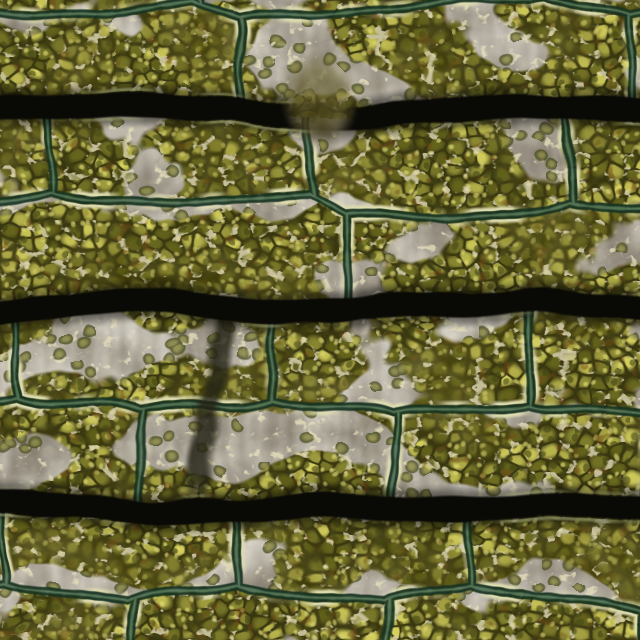
This texture is drawn by a WebGL 2 fragment shader. Its source:

```glsl
#version 300 es
precision highp float;

uniform vec2 u_resolution;
out vec4 fragColor;

// First end wall and cell length of each row, bottom to top
const vec2 CELL_ENDS[8] = vec2[8](
  vec2(0.20, 0.40), vec2(0.37, 0.365), vec2(0.22, 0.395), vec2(0.026, 0.40),
  vec2(0.54, 0.75), vec2(0.485, 0.405), vec2(0.375, 0.61), vec2(0.30, 0.55));

vec2 hash2(vec2 p) {
  vec3 q = fract(p.xyx * vec3(0.1031, 0.1030, 0.0973));
  q += dot(q, q.yzx + 33.33);
  return fract((q.xx + q.yz) * q.zy);
}

float gradientAt(vec2 cell, vec2 offset) {
  return dot(hash2(cell + 57.0) * 2.0 - 1.0, offset);
}

float noise(vec2 p) {
  vec2 i = floor(p), f = p - i;
  vec2 u = f * f * f * (f * (f * 6.0 - 15.0) + 10.0), e = vec2(1.0, 0.0);
  return 1.4 * mix(mix(gradientAt(i, f), gradientAt(i + e, f - e), u.x),
                   mix(gradientAt(i + e.yx, f - e.yx), gradientAt(i + 1.0, f - 1.0), u.x), u.y);
}

float fbm(vec2 p) {
  return noise(p) + 0.5 * noise(p * 2.1 + 7.0) + 0.25 * noise(p * 4.3 + 19.0);
}

// Nearest grain: centre distance, gap to its neighbour, random value
vec3 grains(vec2 p) {
  vec2 i = floor(p), f = p - i;
  vec3 nearest = vec3(8.0, 8.0, 0.0);
  for (int y = -1; y <= 1; y++)
    for (int x = -1; x <= 1; x++) {
      vec2 cell = vec2(x, y), h = hash2(i + cell);
      float d = length(cell + 0.1 + 0.8 * h - f);
      if (d < nearest.x) nearest = vec3(d, nearest.x, fract(h.x * 7.0 + h.y * 13.0));
      else nearest.y = min(nearest.y, d);
    }
  return vec3(nearest.x, nearest.y - nearest.x, nearest.z);
}

float endDistance(int row, float x) {
  vec2 e = CELL_ENDS[clamp(row + 1, 0, 7)];
  return abs(mod(x - e.x + 0.5 * e.y, e.y) - 0.5 * e.y);
}

// Long walls wander and kink towards the end walls that meet them
float wallHeight(int k, float x) {
  float fk = float(k);
  float y = 0.055 + 0.155 * fk + 0.028 * noise(vec2(x * 3.0, fk * 7.3 + 0.4))
          + 0.008 * noise(vec2(x * 9.0, fk * 3.7 + 0.6));
  float kink = exp(-22.0 * endDistance(k, x)) - exp(-22.0 * endDistance(k - 1, x));
  return y + (k % 2 == 0 ? 0.014 * kink : 0.0);
}

vec3 cellContents(vec2 p, float row) {
  vec2 q = p + 0.005 * vec2(noise(p * 34.0), noise(p * 34.0 + 9.0));
  vec3 g = grains(q * vec2(40.0, 46.0));
  vec3 small = grains(q * 68.0 + 31.0);
  float blur = smoothstep(-0.2, 0.45, noise(p * 6.0 + row * 3.1));

  // Green grains with dark outlines
  vec3 tint = mix(vec3(0.37, 0.37, 0.10), vec3(0.86, 0.84, 0.38), g.z * g.z);
  float body = smoothstep(0.02, 0.28 + 0.3 * blur, g.y) * smoothstep(0.85, 0.2, g.x);
  vec3 color = mix(vec3(0.22, 0.21, 0.06), tint, body);
  color = mix(color, vec3(0.87, 0.85, 0.46), 0.7 * smoothstep(0.4, 0.1, small.x) * step(0.6, small.z));
  color = mix(color, vec3(0.25, 0.26, 0.08), 0.6 * smoothstep(0.5, 0.25, small.x) * step(small.z, 0.3));
  color = mix(color, vec3(0.44, 0.28, 0.08), 0.5 * smoothstep(0.25, 0.6, noise(p * 55.0)));

  // Out-of-focus olive patches
  vec3 haze = vec3(0.42, 0.40, 0.14) + 0.16 * fbm(p * 24.0);
  color = mix(color, haze, 0.5 * blur);

  // Pale sap with faint vertical streaks and a few loose grains
  float field = noise(p * vec2(6.5, 9.0) + row * vec2(5.3, 2.7)) + 0.12 * noise(p * 32.0);
  float sap = smoothstep(0.12, 0.21, field);
  float loose = step(0.72, g.z) * smoothstep(0.5, 0.36, g.x);
  float light = 0.5 + 0.7 * fbm(p * 11.0 + 4.0) + 0.25 * noise(p * vec2(65.0, 6.0));
  vec3 sapColor = mix(vec3(0.56, 0.53, 0.49), vec3(0.86, 0.84, 0.81), clamp(light, 0.0, 1.0));
  vec3 looseColor = mix(vec3(0.27, 0.29, 0.13), vec3(0.53, 0.52, 0.25), smoothstep(0.4, 0.1, g.x));
  color = mix(color, mix(sapColor, looseColor, 0.8 * loose), 0.92 * sap);

  // Bright refraction between grains
  float glint = smoothstep(0.2, 0.45, fbm(p * vec2(38.0, 46.0) + 13.0)) * smoothstep(0.5, 0.1, g.y);
  return mix(color, vec3(0.90, 0.87, 0.73), 0.8 * glint);
}

void main() {
  vec2 p = gl_FragCoord.xy / u_resolution;
  int row = -1;
  float thin = 1.0, thick = 1.0;
  for (int k = 0; k < 7; k++) {
    float d = p.y - wallHeight(k, p.x);
    if (d > 0.0) row = k;
    if (k % 2 == 0) thin = min(thin, abs(d));
    else thick = min(thick, abs(d));
  }

  // Slanted end walls close the cells
  float r = float(row);
  float lean = (hash2(vec2(r + 4.0, 2.0)).x - 0.4) * 0.4;
  float side = endDistance(row, p.x - lean * (p.y - 0.13 - 0.155 * r) + 0.008 * noise(p * 14.0));
  float wall = min(thin, side) + 0.0015 * noise(p * 45.0);

  vec3 color = cellContents(p, r);
  float rim = smoothstep(0.005, 0.008, wall) * smoothstep(0.016, 0.009, wall);
  color = mix(color, vec3(0.87, 0.86, 0.69), rim * smoothstep(-0.25, 0.35, noise(p * 17.0)));
  vec3 wallColor = mix(vec3(0.32, 0.45, 0.34), vec3(0.09, 0.20, 0.13), smoothstep(0.0, 0.004, wall));
  color = mix(color, wallColor, 0.92 * smoothstep(0.0085, 0.005, wall));

  // Blurred stalk crossing two rows
  float stalk = abs(p.x - 0.305 - 0.19 * (p.y - 0.24) + 0.012 * noise(p * 18.0));
  float span = smoothstep(0.20, 0.25, p.y) * smoothstep(0.54, 0.50, p.y);
  color = mix(color, vec3(0.13, 0.13, 0.08), 0.8 * span * smoothstep(0.026, 0.008, stalk));

  // Heavy dark bands, broken once by an olive blur
  float band = thick + 0.005 * noise(p * vec2(12.0, 20.0));
  float gap = smoothstep(0.065, 0.03, length((p - vec2(0.50, 0.845)) * vec2(1.0, 0.8)));
  color *= 1.0 - 0.45 * smoothstep(0.040, 0.018, band);
  float edge = smoothstep(0.018, 0.021, band) * smoothstep(0.027, 0.022, band);
  color = mix(color, vec3(0.62, 0.64, 0.45), 0.6 * edge * smoothstep(0.0, 0.4, noise(p * 8.0 + 3.0)));
  color = mix(color, vec3(0.035, 0.035, 0.022), smoothstep(0.021, 0.016, band) * (1.0 - 0.85 * gap));
  color = mix(color, vec3(0.38, 0.35, 0.17) + 0.12 * fbm(p * 25.0), 0.65 * gap);

  fragColor = vec4(clamp(color, 0.0, 1.0), 1.0);
}
```
